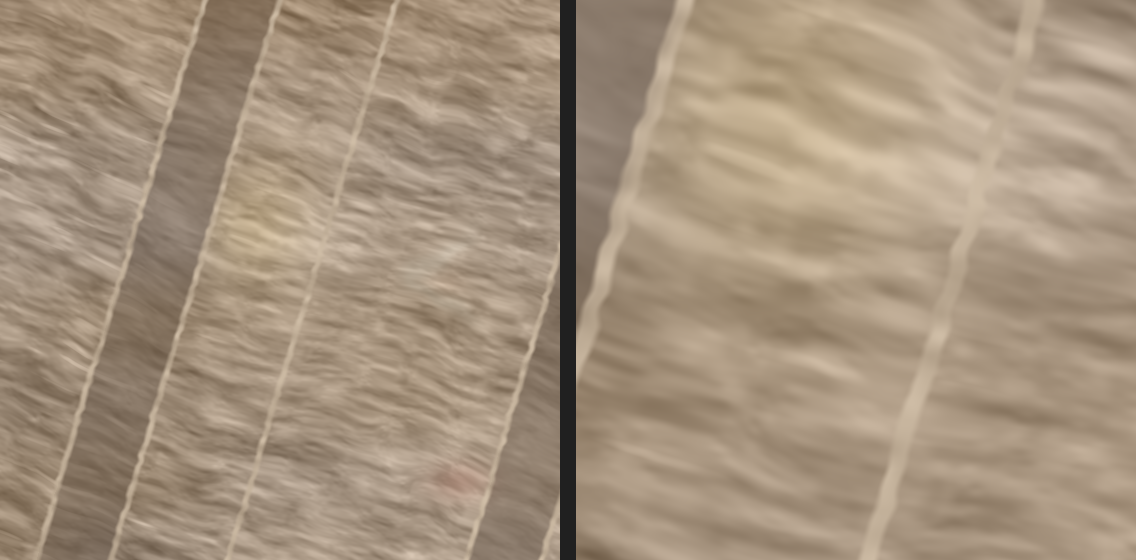
Left, the full canvas; right, a detail of the centre.
Reproduce this texture procedurally as a WebGL 2 fragment shader.

```glsl
#version 300 es
precision highp float;

#define PERIOD 0.770
#define FIRST_LINE 0.3646
#define BAND_END 0.1335
#define THIRD_LINE 0.343
#define LINE_SLANT 0.302
#define LINE_HALF_WIDTH 0.0052
#define GRAIN_ANGLE -0.33
#define GRAIN_CONTRAST 1.12
#define BAND_DARKENING 0.105
#define WOOD_COLOR vec3(0.640, 0.570, 0.495)
#define SEAM_COLOR vec3(0.765, 0.695, 0.605)

uniform vec2 u_resolution;
out vec4 fragColor;

float hash(vec2 p) {
    return fract(sin(dot(p, vec2(127.1, 311.7))) * 43758.5453);
}

float noise(vec2 p) {
    vec2 cell = floor(p), f = fract(p);
    f = f * f * (3.0 - 2.0 * f);
    return mix(mix(hash(cell), hash(cell + vec2(1, 0)), f.x),
               mix(hash(cell + vec2(0, 1)), hash(cell + vec2(1, 1)), f.x), f.y);
}

// Zero-centred noise with separate frequencies along and across the grain
float streak(vec2 grain, vec2 frequency, float seed) {
    return noise(grain * frequency + seed) - 0.5;
}

// Soft elliptical stain
float stain(vec2 p, vec2 center, vec2 radius) {
    vec2 d = (p - center) / radius;
    return exp(-dot(d, d));
}

vec2 grainSpace(vec2 p) {
    float c = cos(GRAIN_ANGLE), s = sin(GRAIN_ANGLE);
    vec2 g = vec2(c * p.x + s * p.y, c * p.y - s * p.x);
    // Slow waves, plus small ripples that break up straight streaks
    g.y += 0.045 * (noise(p * 2.7 + 4.0) - 0.5);
    g.y += 0.013 * (noise(p * vec2(17.0, 13.0)) - 0.5);
    g.x += 0.030 * (noise(p * 24.0 + 9.0) - 0.5);
    return g;
}

float woodTone(vec2 p, float calm) {
    vec2 g = grainSpace(p);
    float tone = 0.100 * streak(g, vec2(2.6, 9.0), 3.7);
    tone += 0.110 * streak(g, vec2(6.0, 29.0), 11.3);
    float fine = 0.150 * streak(g, vec2(17.0, 74.0), 23.1);
    fine += 0.110 * streak(g, vec2(32.0, 125.0), 37.9);
    fine += 0.045 * streak(g, vec2(90.0, 210.0), 51.2);
    // Sparse bright fibres, strongest on the left
    float fibre = smoothstep(0.70, 0.95, noise(g * vec2(13.0, 88.0) + 71.0));
    fine += fibre * mix(0.09, 0.03, smoothstep(0.0, 0.6, p.x));
    return GRAIN_CONTRAST * (tone * mix(1.0, 0.6, calm) + fine * mix(1.0, 0.45, calm));
}

// Pale chevron of grain around a knot, opening to the right
float knot(vec2 p) {
    vec2 d = p - vec2(0.725, 0.505);
    float bend = 0.028 * (noise(p * 28.0) - 0.5);
    float arm = abs(d.y + bend) - 0.62 * d.x;
    float reach = smoothstep(-0.03, 0.01, d.x) * (1.0 - smoothstep(0.07, 0.16, d.x));
    float ridge = exp(-pow(arm / 0.019, 2.0));
    float core = stain(p, vec2(0.80, 0.495), vec2(0.035, 0.025));
    return reach * ridge - 0.6 * core;
}

void main() {
    vec2 p = gl_FragCoord.xy / u_resolution;

    // Slanted repeat with slightly ragged seams
    float across = p.x + LINE_SLANT * (1.0 - p.y) - FIRST_LINE;
    float pixel = fwidth(across);
    across += 0.0050 * (noise(p * vec2(40.0, 85.0)) - 0.5);
    across += 0.0045 * (noise(vec2(3.0, p.y * 7.0)) - 0.5);
    float s = mod(across, PERIOD);
    float seamDistance = min(min(s, PERIOD - s),
                             min(abs(s - BAND_END), abs(s - THIRD_LINE)));
    float soft = pixel + 0.0018;
    float band = smoothstep(-soft, soft, s) * (1.0 - smoothstep(-soft, soft, s - BAND_END));

    // Wood and dark band
    vec3 color = WOOD_COLOR + woodTone(p, band);
    color -= BAND_DARKENING * band * vec3(1.05, 1.0, 0.88);

    // Drifting warm and cool tints, browner towards the top
    float drift = noise(p * vec2(4.0, 7.0) + 15.0) - 0.5;
    color += drift * vec3(0.018, 0.004, -0.024);
    color -= 0.035 * smoothstep(0.72, 1.0, p.y) * vec3(0.6, 0.9, 1.2);

    // Local stains: ochre, rose and grey
    float plank = 1.0 - band;
    color += plank * stain(p, vec2(0.455, 0.59), vec2(0.10, 0.10)) * vec3(0.050, 0.040, -0.010);
    color += stain(p, vec2(0.82, 0.14), vec2(0.055, 0.035)) * vec3(-0.015, -0.065, -0.060);
    color += plank * knot(p) * vec3(0.045, 0.060, 0.065);

    // Worn pale seams
    float wear = noise(p * vec2(60.0, 75.0) + 31.0);
    float seam = 1.0 - smoothstep(LINE_HALF_WIDTH - soft, LINE_HALF_WIDTH + soft, seamDistance);
    vec3 seamColor = SEAM_COLOR + 0.10 * (wear - 0.5);
    color = mix(color, seamColor, seam * mix(0.68, 1.0, wear));

    fragColor = vec4(clamp(color, 0.0, 1.0), 1.0);
}
```
